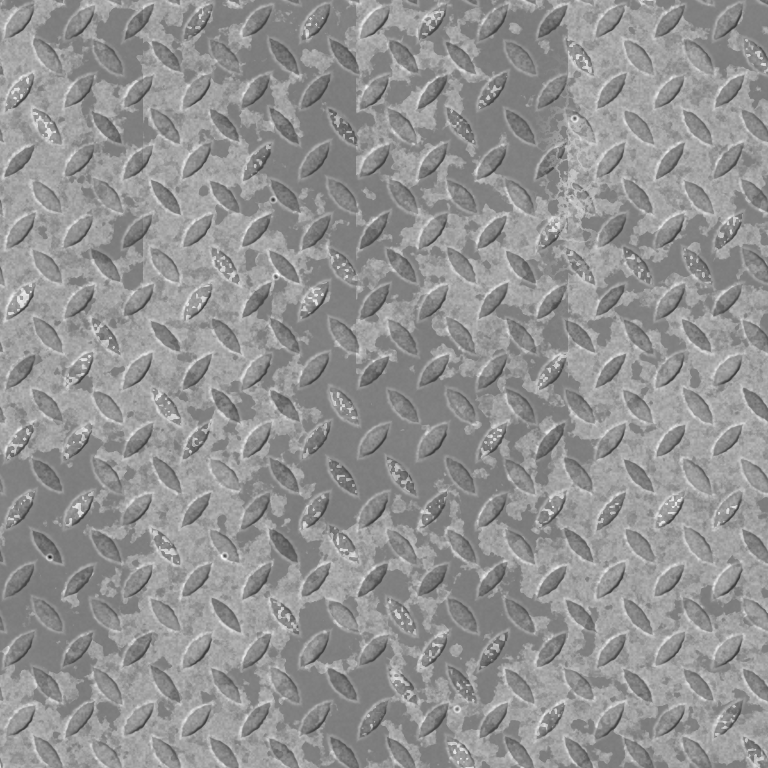
Write a three.js fragment shader that draws this texture.

```glsl
// Worn grey steel tread plate: leaning lens-shaped lugs over a patchy, mottled film.
varying vec2 vUv;

const vec2 REPEATS = vec2(13.0, 11.0);        // lug pairs across and up
const vec2 RISING_AT = vec2(0.34, 0.685);     // place of each lug within its cell
const vec2 FALLING_AT = vec2(0.815, 0.185);
const vec2 LUG_HALF = vec2(0.0102, 0.0295);   // half width, half length
const float LUG_ANGLE = 0.87;                 // lean above the horizontal
const vec2 LIGHT_DIR = vec2(-0.93, 0.36);
const float SOFT = 0.0011;                    // edge smoothing
const float BARE_TONE = 0.495;
const float FILM_TONE = 0.645;
const float LUG_TONE = 0.475;
const float SHADOW_TONE = 0.24;
const float SCUFF_TONE = 0.82;
const float SEAM_X = 0.463;                   // abrupt changes in the film
const float SEAM_STEP = 0.277;
const float BARE_BAND_Y = 0.395;
const vec2 SCUFF_AT = vec2(0.747, 0.755);
const vec2 SCUFF_SIZE = vec2(0.035, 0.115);

float hash(vec2 p) {
  vec3 q = fract(p.xyx * 0.1031);
  q += dot(q, q.yzx + 33.33);
  return fract((q.x + q.y) * q.z);
}

float noise(vec2 p) {
  vec2 i = floor(p);
  vec2 f = fract(p);
  f = f * f * (3.0 - 2.0 * f);
  return mix(mix(hash(i), hash(i + vec2(1.0, 0.0)), f.x),
             mix(hash(i + vec2(0.0, 1.0)), hash(i + vec2(1.0, 1.0)), f.x), f.y);
}

float fbm(vec2 p) {
  float sum = 0.0;
  float amp = 0.533;
  for (int k = 0; k < 4; k++) {
    sum += amp * noise(p);
    p = mat2(1.6, 1.2, -1.2, 1.6) * p + 17.3;
    amp *= 0.5;
  }
  return sum;
}

float bump(float x, float width) {
  return exp(-x * x / (width * width));
}

// Lens: the overlap of two discs, long axis along y
float lensDistance(vec2 p, vec2 halfSize) {
  float shift = (halfSize.y * halfSize.y - halfSize.x * halfSize.x) / (2.0 * halfSize.x);
  return length(vec2(abs(p.x) + shift, p.y)) - shift - halfSize.x;
}

// Coverage of the pale film, 0 bare to 1 coated
float filmCover(vec2 p) {
  float ramp = 0.5 - fract((p.x - SEAM_X) / SEAM_STEP);
  float zones = 0.30 * ramp * smoothstep(0.40, 0.62, p.y);
  zones -= 0.17 * bump(p.y - BARE_BAND_Y, 0.05) * (1.0 - smoothstep(0.6, 0.72, p.x));
  float broad = 1.5 * (fbm(p * 5.0 + 3.7) - 0.5);
  float mottle = 1.15 * (fbm(p * 52.0 + 9.1) - 0.5);
  return smoothstep(-0.04, 0.06, broad + mottle + zones + 0.055);
}

// Adds one family of lugs; lean is 1 for rising, -1 for falling
float addLugs(float tone, vec2 p, vec2 place, float lean, float film, float grain) {
  vec2 grid = p * REPEATS - place;
  vec2 id = floor(grid + 0.5);
  vec2 seed = id + vec2(41.0 + 23.0 * lean, 67.0);
  float shade = hash(seed);
  float wear = hash(seed + 131.0);
  vec2 jitter = (vec2(hash(seed + 57.0), hash(seed + 83.0)) - 0.5) * 0.003;
  vec2 q = (grid - id) / REPEATS - jitter;
  float angle = LUG_ANGLE + (wear - 0.5) * 0.12;
  vec2 along = vec2(cos(angle) * lean, sin(angle));
  vec2 across = vec2(along.y, -along.x);
  vec2 local = vec2(dot(q, across), dot(q, along));
  vec2 size = LUG_HALF * vec2(0.88 + 0.24 * shade, 0.94 + 0.1 * wear);
  float d = lensDistance(local, size) + (noise(p * 210.0) - 0.5) * 0.0016;
  float lit = clamp(local.x / size.x, -1.0, 1.0) * dot(across, LIGHT_DIR);
  // Pale worn rim around the foot
  tone += bump(d - 0.0018, 0.0024) * (0.10 + 0.09 * lit) * (0.65 + 0.7 * grain);
  // Top face, shaded across, with a few scraped lugs
  float face = LUG_TONE + 0.075 * film + 0.13 * (shade - 0.5);
  face += 0.06 * lit + 0.17 * (grain - 0.5);
  face += 0.28 * smoothstep(0.58, 0.76, noise(p * 250.0 + 5.0)) * step(0.83, wear);
  float shadow = bump(d + 0.0015, 0.0021) * (0.12 + 0.9 * smoothstep(0.05, 0.75, -lit));
  face = mix(face, SHADOW_TONE, min(shadow, 1.0) * (0.65 + 0.35 * shade));
  return mix(tone, face, 1.0 - smoothstep(-SOFT, SOFT, d));
}

void main() {
  vec2 p = vUv;
  float film = filmCover(p);
  float grain = 0.5 * noise(p * 430.0) + 0.5 * noise(p * 230.0 + 31.0);
  // Smooth bare steel and grainy film
  float tone = mix(BARE_TONE, FILM_TONE, film);
  tone += (grain - 0.5) * mix(0.035, 0.16, film);
  tone -= 0.075 * film * smoothstep(0.54, 0.68, fbm(p * 85.0 + 21.0));
  tone += 0.04 * (fbm(p * 9.0 + 61.0) - 0.5);
  tone = addLugs(tone, p, RISING_AT, 1.0, film, grain);
  tone = addLugs(tone, p, FALLING_AT, -1.0, film, grain);
  // Bright scuff broken into thin curled flecks
  vec2 reach = (p - SCUFF_AT) / SCUFF_SIZE;
  float veins = 1.0 - smoothstep(0.02, 0.11, abs(fbm(p * 75.0 + 13.0) - 0.5));
  tone = mix(tone, SCUFF_TONE, 0.75 * veins * exp(-dot(reach, reach)));
  // Rare small pits with a pale ring
  vec2 pitId = floor(p * 9.0);
  vec2 pitAt = 0.2 + 0.6 * vec2(hash(pitId + 5.0), hash(pitId + 19.0));
  float pit = length(fract(p * 9.0) - pitAt) / 9.0;
  float rare = step(0.94, hash(pitId + 77.0));
  tone += rare * (0.2 * bump(pit - 0.004, 0.0014) - 0.3 * bump(pit, 0.002));
  gl_FragColor = vec4(vec3(clamp(tone, 0.0, 1.0)), 1.0);
}
```
